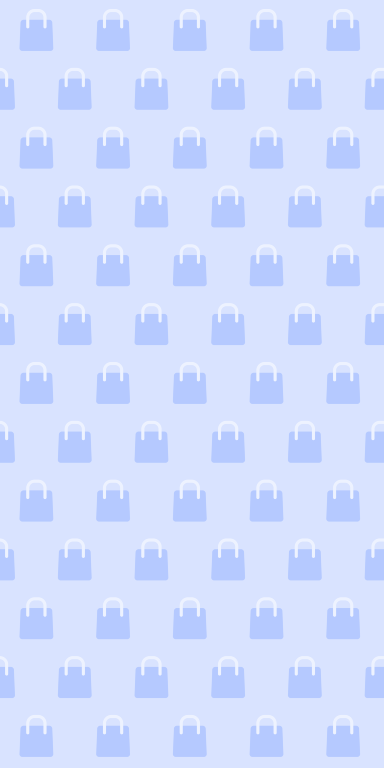
A WebGL 2 fragment shader for this pattern:

```glsl
#version 300 es
precision highp float;
// Staggered rows of flat shopping bags on a pale blue ground.
// Each point folds into one cell of a half-offset lattice, then a rounded
// tapered body and an arched handle are drawn from distance functions.

uniform vec2 u_resolution;
out vec4 fragColor;

const float CANVAS_WIDTH = 384.0;             // design units across the canvas
const vec2 PITCH = vec2(76.7, 58.83);         // spacing of columns and rows
const vec2 FIRST_CELL = vec2(36.4, 32.0);     // centre of the lower left cell
const float BODY_DROP = 5.3;                  // body centre below cell centre

const vec3 GROUND = vec3(0.85, 0.89, 1.0);
const vec3 BODY = vec3(0.71, 0.79, 1.0);
const vec3 HANDLE = vec3(0.93, 0.95, 1.0);

// Position relative to the nearest cell centre; odd rows shift by half a pitch.
vec2 staggeredCell(vec2 p, vec2 pitch) {
  float row = floor(p.y / pitch.y + 0.5);
  p.x -= 0.5 * pitch.x * mod(row, 2.0);
  p.y -= row * pitch.y;
  p.x -= pitch.x * floor(p.x / pitch.x + 0.5);
  return p;
}

// Combines two edge distances into a shape with rounded corners.
float roundedCorner(vec2 d, float radius) {
  d += radius;
  return min(max(d.x, d.y), 0.0) + length(max(d, 0.0)) - radius;
}

// Rounded box whose sides lean inwards towards the top.
float taperedBox(vec2 p, vec2 halfSize, float lean, float radius) {
  float side = (abs(p.x) - halfSize.x + lean * p.y) / sqrt(1.0 + lean * lean);
  return roundedCorner(vec2(side, abs(p.y) - halfSize.y), radius);
}

// Stroked arch standing on y = 0, with round ends.
float arch(vec2 p, vec2 size, float radius, float halfStroke) {
  p.x = abs(p.x);
  float line = p.y < 0.0 ? length(p - vec2(size.x, 0.0))
                         : abs(roundedCorner(p - size, radius));
  return line - halfStroke;
}

// Smooth coverage of a shape over one pixel.
float coverage(float dist, float pixel) {
  return 1.0 - smoothstep(-0.6 * pixel, 0.6 * pixel, dist);
}

void main() {
  float pixel = CANVAS_WIDTH / u_resolution.x;
  vec2 p = staggeredCell(gl_FragCoord.xy * pixel - FIRST_CELL, PITCH);
  p.y += BODY_DROP;

  float body = taperedBox(p, vec2(16.4, 15.6), 0.04, 3.0);
  float handle = arch(p - vec2(0.0, 8.5), vec2(8.6, 16.3), 6.8, 1.55);

  vec3 color = mix(GROUND, BODY, coverage(body, pixel));
  color = mix(color, HANDLE, coverage(handle, pixel));
  fragColor = vec4(color, 1.0);
}
```
